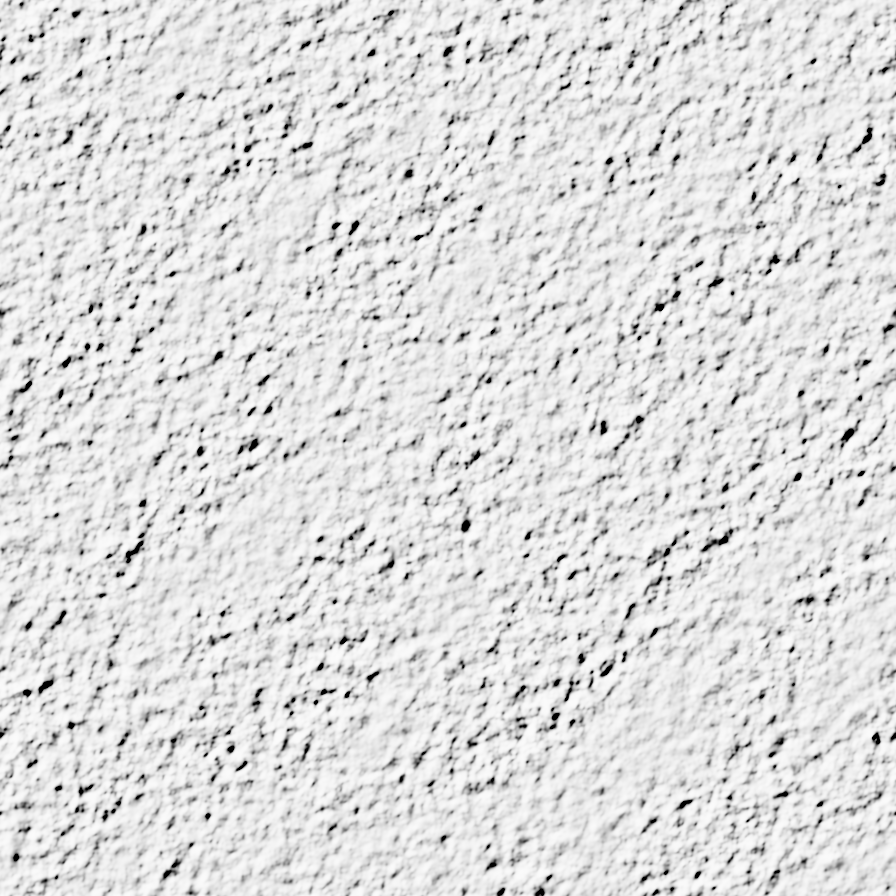
This texture is drawn by a Shadertoy shader. Its source:

```glsl
// Rough white plaster, lit from the side: pale bumps with short dark diagonal pits.
// The slope of a bumpy surface is summed from scattered Gaussian bumps at three
// sizes on wrapping grids, then an exponential tone curve deepens the shaded side.

#define COARSE_CELLS 92.0     // grid cells across the canvas, per grain size
#define MEDIUM_CELLS 150.0
#define FINE_CELLS 270.0
#define PATCH_CELLS 14.0      // size of calmer and rougher areas
#define GRAIN_MIX vec3(0.64, 0.66, 0.39)  // unit length keeps the variance at one
#define PATCH_DEPTH 0.18
#define BUMP_RADIUS 0.5       // Gaussian radius in cells
#define LIGHT_DIR vec2(0.73, -0.68)
#define WHITE_LEVEL 0.985
#define SHADE_DEPTH 0.077
#define SHADE_CURVE 0.97

// Sine hash: xy is the place within a cell, z the height of the bump
vec3 hash3(vec2 cell) {
    vec3 q = vec3(dot(cell, vec2(127.1, 311.7)),
                  dot(cell, vec2(269.5, 183.3)),
                  dot(cell, vec2(419.2, 371.9)));
    return fract(sin(q) * 43758.5453);
}

// Slope along the light of randomly placed bumps, scaled to unit variance
float bumpSlope(vec2 uv, float cells) {
    vec2 p = uv * cells;
    vec2 base = floor(p);
    float slope = 0.0;
    for (int y = -2; y <= 2; y++) {
        for (int x = -2; x <= 2; x++) {
            vec2 cell = base + vec2(x, y);
            vec3 rnd = hash3(mod(cell, cells) + 0.37 * cells);
            vec2 offset = p - cell - rnd.xy;
            float height = 2.0 * rnd.z - 1.0;
            float falloff = exp(-0.5 * dot(offset, offset) / (BUMP_RADIUS * BUMP_RADIUS));
            slope += height * dot(offset, LIGHT_DIR) * falloff;
        }
    }
    return slope / (0.7236 * BUMP_RADIUS * BUMP_RADIUS);
}

void mainImage(out vec4 fragColor, in vec2 fragCoord) {
    vec2 uv = fragCoord / iResolution.xy;

    // Surface slope from three grain sizes
    vec3 grains = vec3(bumpSlope(uv, COARSE_CELLS),
                       bumpSlope(uv, MEDIUM_CELLS),
                       bumpSlope(uv, FINE_CELLS));
    float slope = dot(grains, GRAIN_MIX);

    // Broad variation of the roughness
    slope *= 1.0 + PATCH_DEPTH * clamp(bumpSlope(uv, PATCH_CELLS), -2.0, 2.0);

    // Lit side flattens to white, shaded side falls off to black
    float shade = WHITE_LEVEL - SHADE_DEPTH * exp(SHADE_CURVE * slope);
    fragColor = vec4(vec3(clamp(shade, 0.0, 1.0)), 1.0);
}
```
